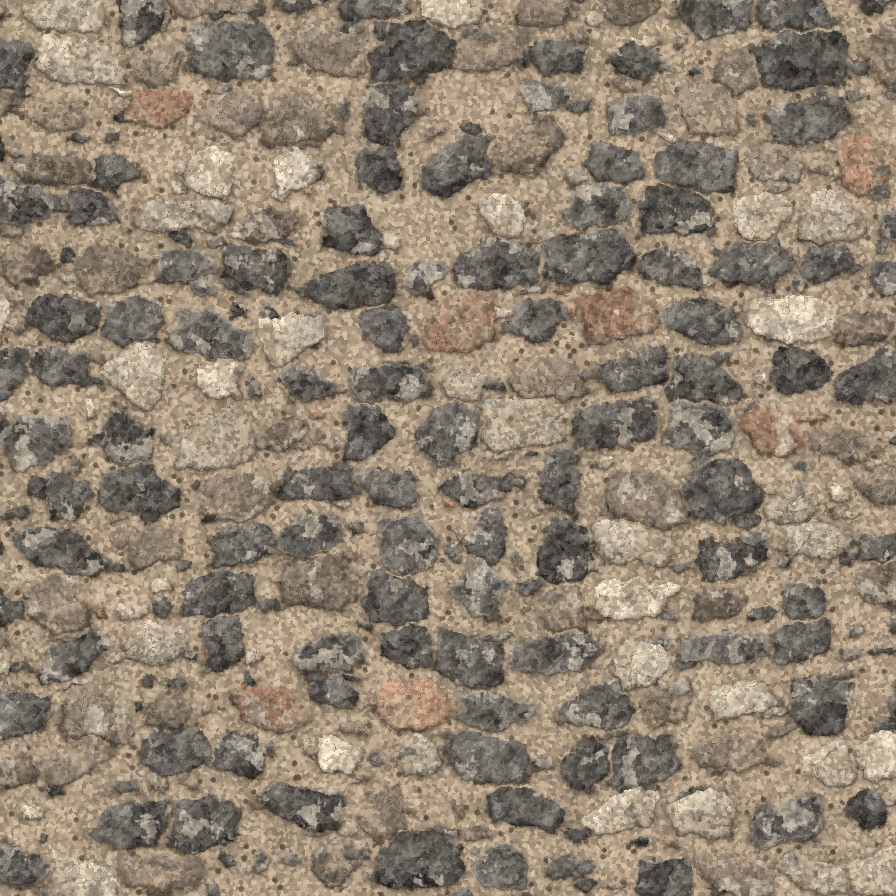
Write a WebGL 2 fragment shader that draws this texture.

```glsl
#version 300 es
precision highp float;

uniform vec2 u_resolution;
out vec4 fragColor;

const vec2 STONE_GRID = vec2(11.0, 16.5);
const vec2 CHIP_GRID = vec2(27.0, 36.0);
const vec2 STONE_MIN = vec2(0.27, 0.31);
const vec2 STONE_MAX = vec2(0.60, 0.56);
const vec2 CHIP_MIN = vec2(0.13, 0.12);
const vec2 CHIP_MAX = vec2(0.44, 0.38);
const float STONE_SHARE = 0.95;
const float CHIP_SHARE = 0.45;
const float JOINT = 0.0020;
const float FACET_SCALE = 42.0;
const float FLAKE_SCALE = 115.0;
const float GRAIN_SCALE = 250.0;
const float GRAVEL_SCALE = 105.0;
const float GRAIN_CONTRAST = 0.38;
const vec3 MORTAR = vec3(0.695, 0.618, 0.522);
const vec3 FLINT = vec3(0.385, 0.372, 0.350);
const vec3 BROWN = vec3(0.530, 0.475, 0.415);
const vec3 CREAM = vec3(0.765, 0.710, 0.625);
const vec3 RUST = vec3(0.640, 0.510, 0.420);
const vec3 CORTEX = vec3(0.850, 0.800, 0.725);
const vec3 SHADOW = vec3(0.185, 0.150, 0.105);

struct Stone { float dist; vec2 local; vec2 seed; };

float hash(vec2 p) {
  vec3 q = fract(p.xyx * 0.1031);
  q += dot(q, q.yzx + 33.33);
  return fract((q.x + q.y) * q.z);
}

vec2 hash2(vec2 p) { return vec2(hash(p), hash(p + 57.3)); }

mat2 rotate(float a) { return mat2(cos(a), sin(a), -sin(a), cos(a)); }

// Layered sines, roughly -1 to 1
float waves(vec2 p) {
  float sum = 0.0, amp = 0.5;
  for (int i = 0; i < 5; i++) {
    p = rotate(1.1) * p + 3.7;
    sum += amp * sin(p.x + 1.8 * sin(p.y * 0.9));
    p *= 1.9;
    amp *= 0.65;
  }
  return sum;
}

// Cellular noise: nearest distance, ridge width, cell value
vec3 cellular(vec2 p) {
  vec2 base = floor(p);
  float first = 9.0, second = 9.0, value = 0.0;
  for (int y = -1; y <= 1; y++)
    for (int x = -1; x <= 1; x++) {
      vec2 cell = base + vec2(x, y);
      float d = length(cell + hash2(cell) - p);
      if (d < first) { second = first; first = d; value = hash(cell + 91.7); }
      else second = min(second, d);
    }
  return vec3(first, second - first, value);
}

// Rounded block chipped by randomly placed planes
float chippedShape(vec2 q, vec2 seed) {
  vec2 s = q * q;
  float d = sqrt(sqrt(dot(s, s))) - 1.0;
  for (int i = 0; i < 6; i++) {
    vec2 r = hash2(seed + float(i) * 3.1);
    float angle = (float(i) + r.x) * 1.0472;
    d = max(d, dot(q, vec2(cos(angle), sin(angle))) - mix(0.72, 1.15, r.y));
  }
  return d;
}

// Nearest stone in staggered courses, parted from its neighbour by a joint
Stone layStones(vec2 p, vec2 grid, vec2 low, vec2 high, float share) {
  Stone best = Stone(1.0, vec2(0.0), vec2(0.0));
  float second = 1.0;
  vec2 g = p * grid;
  for (int y = -1; y <= 1; y++) {
    float row = floor(g.y) + float(y);
    float shift = hash(vec2(row, grid.x));
    for (int x = -1; x <= 1; x++) {
      vec2 cell = vec2(floor(g.x - shift) + float(x), row);
      vec2 seed = cell + grid;
      if (hash(seed + 8.3) > share) continue;
      vec2 center = cell + 0.5 + vec2(shift, 0.0) + (hash2(seed + 2.9) - 0.5) * vec2(0.32, 0.34);
      vec2 extent = mix(low, high, hash2(seed + 5.7)) / grid;
      vec2 q = rotate((hash(seed + 4.1) - 0.5) * 0.65) * ((g - center) / grid) / extent;
      float d = chippedShape(q, seed) * min(extent.x, extent.y);
      if (d < best.dist) { second = best.dist; best = Stone(d, q, seed); }
      else second = min(second, d);
    }
  }
  best.dist = max(best.dist, 0.5 * (best.dist - second) + JOINT);
  return best;
}

vec3 mortarColour(vec2 p, vec3 grain) {
  vec3 gravel = cellular(p * GRAVEL_SCALE);
  float tone = 1.0 + 0.07 * waves(p * 30.0) + GRAIN_CONTRAST * (grain.z - 0.5);
  vec3 colour = MORTAR * tone;
  float pebble = smoothstep(0.45, 0.20, gravel.x);
  colour = mix(colour, CORTEX, 0.7 * pebble * step(0.87, gravel.z));
  return mix(colour, SHADOW, 0.55 * pebble * step(gravel.z, 0.08));
}

vec3 stoneColour(Stone stone, vec2 p, vec3 grain, vec3 mortar) {
  float kind = hash(stone.seed + 12.7);
  float flint = step(kind, 0.56);
  vec3 base = kind < 0.56 ? FLINT : kind < 0.77 ? BROWN : kind < 0.97 ? CREAM : RUST;
  vec2 drift = p + stone.seed * 0.37;
  float mottle = waves(drift * 95.0);
  vec3 facet = cellular(drift * FACET_SCALE + 0.45 * mottle);
  vec3 flake = cellular(drift * FLAKE_SCALE + 0.6 * mottle);
  float tone = mix(0.88, 1.14, hash(stone.seed + 6.6));
  tone += mix(0.10, 0.36, flint) * (facet.z - 0.5) + mix(0.10, 0.20, flint) * mottle;
  tone += mix(0.14, 0.46, flint) * (flake.z - 0.5);
  tone += 0.32 * (grain.z - 0.5) + 0.10 * dot(stone.local, vec2(-0.5, 0.8));
  vec3 colour = base * tone;
  // Dark cracks, then pale weathered blotches and rims
  colour = mix(colour, SHADOW, 0.4 * smoothstep(0.09, 0.0, facet.y) * step(0.55, facet.z));
  float wear = hash(stone.seed + 31.4);
  float blotch = smoothstep(0.0, 0.22, waves(drift * 60.0 + 9.0) - mix(0.95, 0.10, wear));
  float rim = smoothstep(-0.004, -0.001, stone.dist) * step(0.75, wear);
  float pale = max(0.7 * blotch, 0.5 * rim * flint);
  colour = mix(colour, CORTEX * (0.88 + 0.14 * mottle + 0.25 * (grain.z - 0.5)), pale);
  // Mortar smeared over the softer stones
  float smear = smoothstep(-0.1, 0.5, waves(p * 48.0 + 21.0)) * mix(0.65, 0.12, flint);
  return mix(colour, mortar, smear);
}

vec3 addStone(vec3 ground, Stone stone, vec2 p, vec3 grain, float pixel) {
  float below = smoothstep(0.6, -0.8, stone.local.y);
  float contact = exp(-max(stone.dist, 0.0) / 0.0022);
  vec3 colour = stoneColour(stone, p, grain, ground);
  ground = mix(ground, SHADOW, contact * mix(0.15, 0.72, below));
  colour *= 1.0 - 0.25 * below * smoothstep(-0.005, 0.0, stone.dist);
  return mix(ground, colour, smoothstep(pixel, -pixel, stone.dist));
}

void main() {
  vec2 p = gl_FragCoord.xy / u_resolution.y;
  float pixel = 0.7 / u_resolution.y;
  vec3 grain = cellular(p * GRAIN_SCALE);

  // Uneven courses and ragged outlines
  vec2 bent = p + vec2(0.0, 0.008 * sin(p.x * 9.0 + 2.0 * sin(p.y * 7.0)));
  bent += 0.0042 * vec2(waves(p * 85.0), waves(p * 85.0 + 40.0));

  Stone chip = layStones(bent, CHIP_GRID, CHIP_MIN, CHIP_MAX, CHIP_SHARE);
  Stone stone = layStones(bent, STONE_GRID, STONE_MIN, STONE_MAX, STONE_SHARE);

  vec3 colour = mortarColour(p, grain);
  colour = addStone(colour, chip, p, grain, pixel);
  colour = addStone(colour, stone, p, grain, pixel);
  fragColor = vec4(clamp(colour, 0.0, 1.0), 1.0);
}
```
